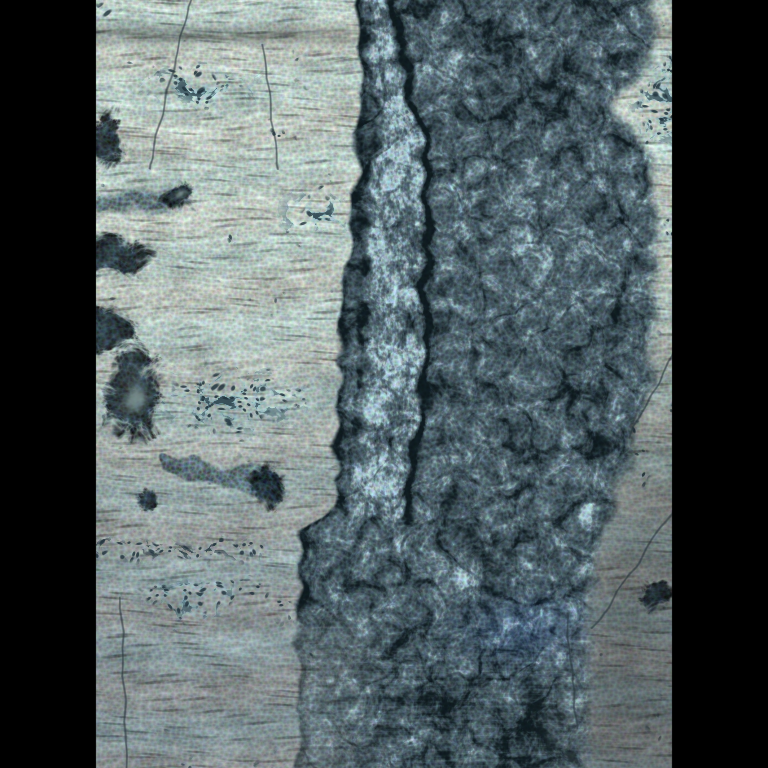
Give the GLSL for this texture, as a Shadertoy shader.

```glsl
// Micrograph of a dark corroded seam crossing pale, scratched metal between black side bars.
vec2 hash2(vec2 p) {
    vec3 h = fract(vec3(p.xyx) * vec3(.1031, .1030, .0973));
    h += dot(h, h.yzx + 33.33);
    return fract((h.xx + h.yz) * h.zy);
}
// Cellular noise: distance to the nearest scattered point
float cell(vec2 p) {
    vec2 base = floor(p), f = p - base;
    float nearest = 2.;
    for (int j = -1; j <= 1; j++)
        for (int i = -1; i <= 1; i++) {
            vec2 o = vec2(i, j), d = o + hash2(base + o + 50.) - f;
            nearest = min(nearest, dot(d, d));
        }
    return sqrt(nearest);
}
// Three octaves, centred close to zero
float layers(vec2 p) {
    float sum = 0., gain = .5;
    for (int i = 0; i < 3; i++) {
        sum += gain * (cell(p) - .5);
        p = p * 2.1 + 7.3;
        gain *= .65;
    }
    return sum;
}
float fall(float a, float b, float x) { return 1. - smoothstep(a, b, x); }
float bump(float x, float c, float w) { x = (x - c) / w; return exp(-x * x); }
float glow(vec2 p, vec2 c, vec2 r) { p = (p - c) / r; return exp(-dot(p, p)); }
float segment(vec2 p, vec2 a, vec2 b) {
    vec2 d = b - a;
    return length(p - a - d * clamp(dot(p - a, d) / dot(d, d), 0., 1.));
}

vec3 paleMetal(vec2 p, vec2 q, vec3 grain) {
    // Rolling streaks, long and short, with sparse dark scratches
    vec2 s = p + vec2(0., .004 * sin(p.x * 23. + p.y * 40.));
    float streak = cell(s * vec2(4., 47.)) + cell(s * vec2(13., 119.)) + cell(s * vec2(45., 230.)) - 1.5;
    float nick = fall(.06, .25, cell(s * vec2(9., 95.)));
    vec3 col = mix(vec3(.57, .62, .63), vec3(.78, .84, .81), smoothstep(.08, .72, p.y));
    col *= 1. + .14 * streak - .22 * nick + .25 * layers(q * 11.) + .34 * grain;
    col += vec3(.015, -.005, -.01) * sin(p.y * 61. + 2. * sin(p.x * 7.));
    col *= 1. - .32 * bump(p.y, .955, .012) * (1. + streak);

    // Cyan stains and clustered pits
    vec4 stains[5] = vec4[](vec4(.26, .89, .06, .02), vec4(.41, .72, .04, .02), vec4(.25, .22, .05, .02),
        vec4(.30, .48, .08, .035), vec4(.86, .86, .03, .05));
    float stain = 0.;
    for (int i = 0; i < 5; i++) stain += glow(q, stains[i].xy, stains[i].zw);
    float rough = layers(q * vec2(38., 50.));
    col = mix(col, vec3(.50, .76, .83), .6 * min(stain, 1.) * smoothstep(-.12, .1, rough));
    float row = bump(q.y, .282, .011) * fall(.33, .36, p.x);
    float pits = fall(.1, .28, cell(q * vec2(70., 85.)));
    vec3 pitColor = vec3(.13, .20, .24);
    col = mix(col, pitColor, .85 * pits * smoothstep(.15, .5, stain + row + 2. * layers(p * 13.)));
    col = mix(col, pitColor, .8 * min(stain + row, 1.) * smoothstep(.03, .12, rough));

    // Dark blotches: centre, radii
    vec4 blots[8] = vec4[](vec4(.137, .815, .022, .037), vec4(.232, .743, .020, .017),
        vec4(.145, .665, .045, .025), vec4(.142, .570, .032, .023), vec4(.172, .486, .036, .056),
        vec4(.352, .368, .023, .023), vec4(.190, .346, .016, .014), vec4(.850, .225, .018, .022));
    float blot = 0.;
    for (int i = 0; i < 8; i++) blot = max(blot, fall(.65, 1.2, length((q - blots[i].xy) / blots[i].zw) + rough));
    float smear = fall(.005, .022, segment(q, vec2(.12, .73), blots[1].xy));
    smear = max(smear, fall(.65, 1.1, segment(q, vec2(.21, .395), blots[5].xy) / (.009 + .1 * max(q.x - .21, 0.))));
    col = mix(col, vec3(.32, .42, .46) * (1. + grain + rough), .75 * smear);
    col = mix(col, pitColor * (1. + grain + 2. * rough), .86 * blot);
    float cores = glow(q, blots[4].xy, .4 * blots[4].zw) + glow(q, blots[1].xy, .4 * blots[1].zw);
    return mix(col, vec3(.55, .64, .63), .75 * cores);
}

vec3 corrosion(vec2 p, vec2 q, float left, float crack, vec3 grain) {
    float tone = .40 - .9 * layers(q * vec2(17., 21.)) - .75 * layers(q * vec2(55., 47.)) + .2 * grain.g;
    // Dark worm-like folds
    float fold = abs(sin(q.x * 43. + 3. * sin(q.y * 27.)) + sin(q.y * 39. + 2. * sin(q.x * 31.)));
    tone -= .18 * fall(.05, .4, fold);
    // Local lightness: centre, radius, gain
    vec4 areas[8] = vec4[](vec4(.56, .93, .04, .22), vec4(.69, .71, .07, .2), vec4(.60, .25, .03, .25),
        vec4(.765, .33, .014, .75), vec4(.56, .09, .05, -.25), vec4(.70, .02, .07, -.28),
        vec4(.74, .53, .03, -.22), vec4(.67, .87, .08, -.1));
    for (int i = 0; i < 8; i++) tone += areas[i].w * glow(q, areas[i].xy, areas[i].zz);

    // Pale ridge between a shadowed flank and the crack
    float span = smoothstep(.30, .34, q.y);
    float inner = crack - mix(.078, .035, smoothstep(.7, .97, q.y));
    float ridge = span * smoothstep(-.008, .01, q.x - inner) * fall(-.01, 0., q.x - crack);
    tone += ridge * (.24 - .8 * layers(p * vec2(75., 40.)));
    tone -= span * (.2 * bump(q.x, inner - .006, .005) + .65 * bump(q.x, crack, .006));
    tone -= .3 * bump(q.x, left + .005, .006);
    tone += fall(.12, .25, p.y) * (.04 + .5 * layers(p * vec2(9., 80.)));
    vec3 col = mix(vec3(.06, .11, .13), vec3(.31, .39, .43), smoothstep(-.05, .6, tone));
    col = mix(col, vec3(.68, .80, .84), smoothstep(.48, 1.1, tone)) * (1. + .45 * grain);
    return col + vec3(-.02, 0., .06) * glow(p, vec2(.69, .18), vec2(.08, .04));
}

void mainImage(out vec4 fragColor, in vec2 fragCoord) {
    vec2 p = fragCoord / iResolution.xy;
    vec2 q = p + .018 * (vec2(cell(p * 24.), cell(p * 24. + 9.)) - .5);
    vec3 grain = mix(vec3(cell(p * 175.)), vec3(cell(p * 140.), cell(p * 190.), cell(p * 150.)), .4) - .5;

    // Outlines of the seam as functions of height
    float left = .468 - .034 * fall(.4, .9, p.y) - .048 * fall(.30, .345, p.y);
    float right = .85 - .05 * bump(p.y, .86, .045) - .085 * fall(.2, .55, p.y);
    float crack = .553 - .045 * smoothstep(.8, 1., p.y) - .028 * fall(.3, .5, p.y);
    float seam = smoothstep(-.004, .004, q.x - left) * fall(-.012, .012, q.x - right);
    float faded = fall(.16, .22, q.y) * max(fall(.40, .53, q.x), .7 * smoothstep(.68, .78, q.x));
    vec3 metal = paleMetal(p, q, grain) * (1. - .25 * smoothstep(.7, .8, p.x) * fall(.3, .7, p.y));
    vec3 col = mix(metal, corrosion(p, q, left, crack, grain), seam * (1. - .4 * faded));

    // Fine scratches and cracks: start, end
    vec4 lines[6] = vec4[](vec4(.247, 1., .193, .78), vec4(.342, .94, .362, .78), vec4(.157, .22, .165, 0.),
        vec4(.737, .2, .75, .05), vec4(.77, .18, .88, .34), vec4(.82, .43, .88, .545));
    for (int i = 0; i < 6; i++)
        col = mix(col, vec3(.15, .20, .23), .6 * fall(0., .0025, segment(mix(p, q, .3), lines[i].xy, lines[i].zw)));
    float frame = smoothstep(.124, .126, p.x) * fall(.874, .876, p.x);
    fragColor = vec4(clamp(col, 0., 1.) * frame, 1.);
}
```
